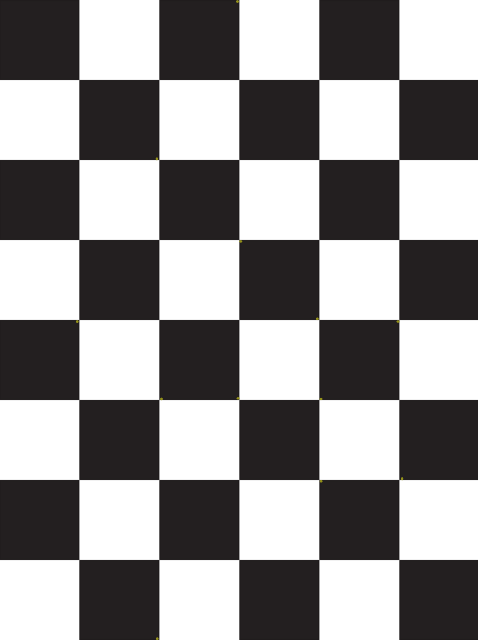
This pattern is drawn by a Shadertoy shader. Its source:

```glsl
const float ROWS = 8.0;                       // squares up the canvas
const float COLUMNS = 6.0;                    // squares across, last one slightly cut
const vec2  GRID_SHIFT = vec2(0.008, 0.0);    // in squares
const float EDGE_SOFTNESS = 0.7;              // half width of the edge blend, in pixels
const float INK_SPREAD = 0.08;                // dark squares bleed a little over light ones
const float RIM_WIDTH = 0.022;                // denser ink along the edges, in squares
const float SPECK_CHANCE = 0.3;
const float SPECK_RADIUS = 0.017;             // in squares
const vec3  INK = vec3(0.137, 0.122, 0.125);
const vec3  RIM_INK = vec3(0.105, 0.092, 0.095);
const vec3  PAPER = vec3(1.0);
const vec3  SPECK = vec3(0.66, 0.65, 0.10);

vec3 hash3(vec2 cell) {
    vec3 q = fract(vec3(cell.xyx) * vec3(0.1031, 0.1030, 0.0973) + 0.17);
    q += dot(q, q.yxz + 33.33);
    return fract((q.xxy + q.yzz) * q.zyx);
}

// Distance to the nearest grid line, positive in even squares, negative in odd
vec2 signedEdge(vec2 p) {
    return 0.5 - abs(mod(p + 0.5, 2.0) - 1.0);
}

// Small specks just inside the dark side of some grid corners
float speckMask(vec2 p, float pixel) {
    vec2 corner = floor(p + 0.5);
    vec3 rnd = hash3(corner);
    float inside = step(0.5, corner.x) * step(corner.x, COLUMNS - 0.5);
    float sideX = rnd.y < 0.5 ? -1.0 : 1.0;
    float parity = mod(corner.x + corner.y, 2.0) * 2.0 - 1.0;
    vec2 offset = vec2(sideX, sideX * parity) * mix(vec2(0.012), vec2(0.04), rnd.zx);
    vec2 stretch = mix(vec2(0.8, 1.25), vec2(1.25, 0.8), rnd.z);
    float d = length((p - corner - offset) * stretch) - SPECK_RADIUS;
    return inside * step(rnd.x, SPECK_CHANCE) * smoothstep(pixel, -pixel, d);
}

void mainImage(out vec4 fragColor, in vec2 fragCoord) {
    float pixel = ROWS / iResolution.y;
    vec2 p = fragCoord * pixel + GRID_SHIFT;

    // Checker: product of two softened square waves, kept clean at the border
    vec2 q = vec2(p.x, clamp(p.y, pixel, ROWS - pixel));
    vec2 edge = signedEdge(q);
    vec2 wave = clamp(edge / (EDGE_SOFTNESS * pixel), -1.0, 1.0);
    float paper = smoothstep(-1.0 + INK_SPREAD, 1.0, wave.x * wave.y);

    // Ink with a slightly denser rim
    float rim = min(abs(edge.x), abs(edge.y));
    vec3 ink = mix(RIM_INK, INK, smoothstep(0.0, RIM_WIDTH, rim));
    vec3 color = mix(ink, PAPER, paper);

    color = mix(color, SPECK, 0.85 * speckMask(p, 0.5 * pixel));
    fragColor = vec4(color, 1.0);
}
```
